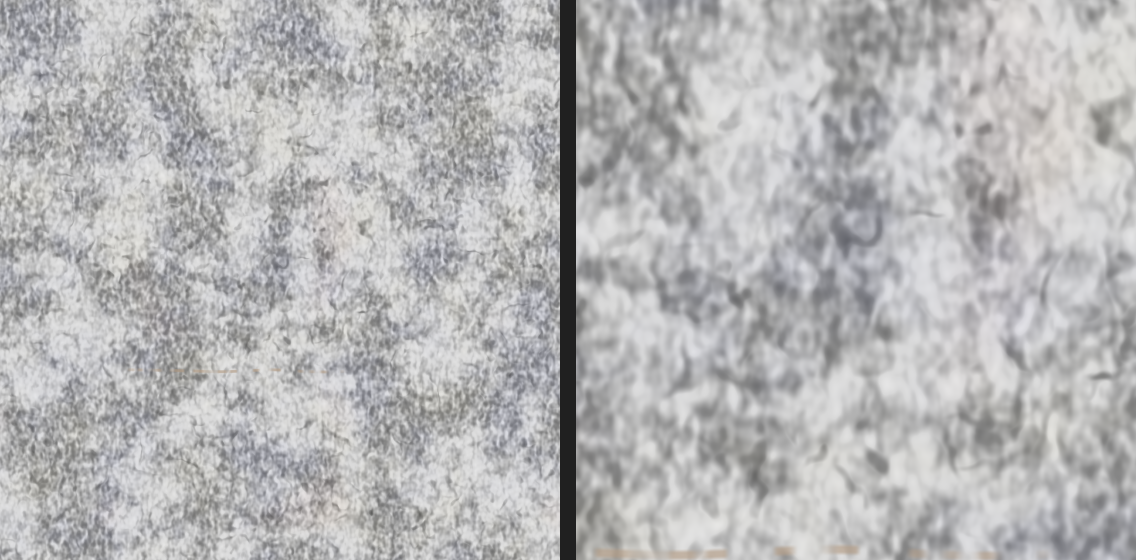
Left, the full canvas; right, a detail of the centre.
Reproduce this texture procedurally as a Shadertoy shader.

```glsl
// Weathered grey plaster: pale worn patches, upright grain, dark flecks and fine cracks.

#define PATCH_SCALE 6.0
#define GRAIN_SCALE vec2(112.0, 56.0)
#define GRAIN_DEPTH 0.27
#define FINE_DEPTH 0.17
#define FLECK_DEPTH 0.17
#define CRACK_DEPTH 0.16
#define PALE_TONE 0.832
#define WORN_TONE 0.652
#define COOL_TINT vec3(-0.013, -0.008, 0.022)
#define WARM_TINT vec3(0.006, 0.003, -0.013)
#define RUST vec3(0.70, 0.61, 0.52)

// Random unit gradient at a lattice point
vec2 gradientAt(vec2 cell) {
    uvec2 q = uvec2(ivec2(cell)) * uvec2(1597334673u, 3812015801u);
    uint h = (q.x ^ q.y) * 1597334673u;
    h = (h ^ (h >> 15)) * 2246822519u;
    h ^= h >> 13;
    float angle = float(h & 0xffffu) / 65536.0 * 6.28318;
    return vec2(cos(angle), sin(angle));
}

// Gradient noise, roughly -0.7 to 0.7
float noise(vec2 p) {
    vec2 i = floor(p), f = p - i;
    vec2 u = f * f * f * (f * (f * 6.0 - 15.0) + 10.0);
    vec2 e = vec2(0.0, 1.0);
    float low = mix(dot(gradientAt(i), f),
                    dot(gradientAt(i + e.yx), f - e.yx), u.x);
    float high = mix(dot(gradientAt(i + e.xy), f - e.xy),
                     dot(gradientAt(i + e.yy), f - e.yy), u.x);
    return mix(low, high, u.y);
}

float fbm(vec2 p) {
    float sum = 0.0, amp = 1.0;
    for (int i = 0; i < 4; i++) {
        sum += amp * noise(p);
        p = mat2(1.6, 1.2, -1.2, 1.6) * p + 17.3;
        amp *= 0.58;
    }
    return sum;
}

// Thin line along the zero level of a noise field
float crack(vec2 p, float width) {
    return 1.0 - smoothstep(0.0, width, abs(noise(p)));
}

void mainImage(out vec4 fragColor, in vec2 fragCoord) {
    vec2 uv = fragCoord / iResolution.y;
    vec2 ragged = uv + 0.007 * vec2(noise(uv * 38.0), noise(uv * 38.0 + 71.0))
                     + 0.004 * vec2(noise(uv * 90.0 + 9.0), noise(uv * 90.0 + 33.0));

    // Worn patches with upright and level edges
    float upright = noise(ragged * vec2(17.0, 5.0) + 41.0);
    float level = noise(ragged * vec2(5.0, 18.0) + 87.0);
    float patches = fbm(ragged * PATCH_SCALE + 3.7) + 0.6 * (upright + level);
    float worn = smoothstep(-0.38, 0.36, patches + 0.45 * noise(ragged * 46.0 + 5.0));
    float tone = mix(PALE_TONE, WORN_TONE, worn);
    tone += 0.10 * noise(ragged * 21.0 + 13.0);

    // Upright grain, stronger where worn, over finer speckle
    float grain = noise(ragged * GRAIN_SCALE + 29.0);
    float speckle = noise(uv * vec2(165.0, 120.0) + 53.0)
                  + 0.6 * noise(mat2(0.8, 0.6, -0.6, 0.8) * uv * 95.0 + 77.0);
    tone += mix(0.6, 1.1, worn) * (GRAIN_DEPTH * grain + FINE_DEPTH * speckle);

    // Dark flecks gathered in clusters
    float cluster = smoothstep(-0.15, 0.40, fbm(uv * 8.0 + 61.0));
    float flecks = smoothstep(0.12, 0.50, noise(ragged * vec2(76.0, 60.0) + 19.0));
    tone -= FLECK_DEPTH * flecks * mix(0.25, 1.0, cluster);

    // Broken soft cracks, mostly level, some upright
    float gaps = smoothstep(0.02, 0.35, noise(uv * 21.0 + 97.0));
    float gapsUp = smoothstep(0.08, 0.38, noise(uv * 19.0 + 139.0));
    float cracks = crack(ragged * vec2(10.0, 27.0) + 7.0, 0.13) * gaps
                 + crack(ragged * vec2(26.0, 12.0) + 23.0, 0.12) * gapsUp;
    tone -= CRACK_DEPTH * cracks * mix(1.0, 0.5, worn);

    // Soft limits keep the pale plaster flat and the dark grain grey
    tone = min(tone, 0.845 + 0.38 * (tone - 0.845));
    tone = max(tone, 0.53 + 0.55 * (tone - 0.53));

    // Cool and warm stains, with a few rosy ones
    float stain = fbm(uv * 7.0 + 113.0);
    vec3 color = vec3(tone);
    color += COOL_TINT * smoothstep(-0.1, 0.5, stain) * mix(0.4, 1.0, worn);
    color += WARM_TINT * smoothstep(-0.1, -0.6, stain);
    color += vec3(0.012, -0.004, -0.005) * smoothstep(0.28, 0.55, noise(uv * 6.0 + 151.0));

    // Faint rusty seam
    float seamY = 0.338 + 0.006 * noise(vec2(uv.x * 9.0, 4.5));
    float seam = 1.0 - smoothstep(0.001, 0.004, abs(uv.y - seamY));
    seam *= smoothstep(0.20, 0.26, uv.x) * (1.0 - smoothstep(0.58, 0.65, uv.x));
    seam *= smoothstep(-0.25, 0.25, noise(vec2(uv.x * 65.0, 8.5)));
    color = mix(color, RUST, 0.65 * seam);

    fragColor = vec4(color, 1.0);
}
```
